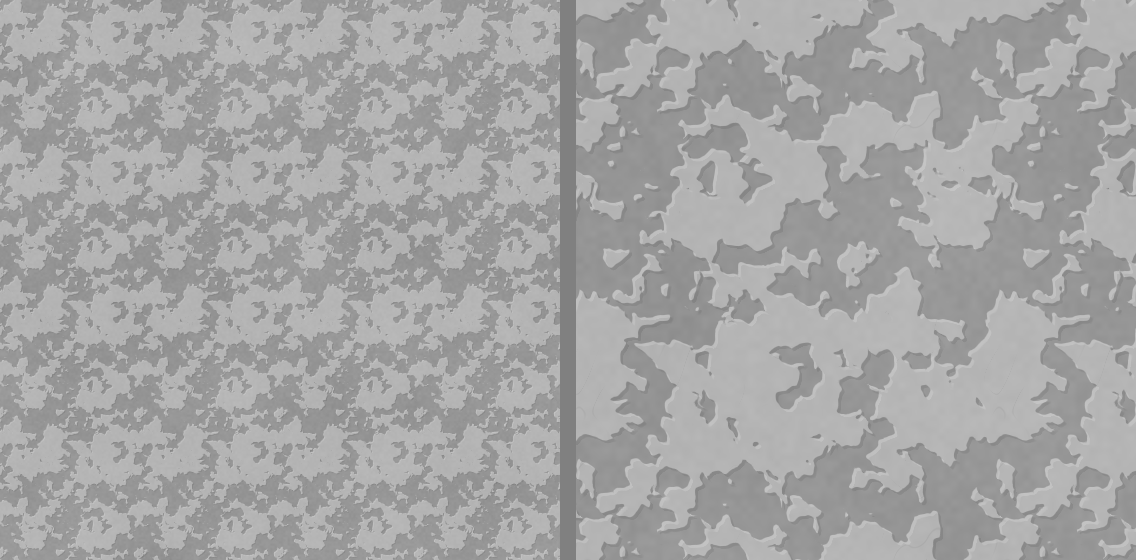
Left, the full canvas; right, a detail of the centre.
Write a WebGL 2 fragment shader that draws this texture.

```glsl
#version 300 es
precision highp float;

#define REPEATS 4.0
#define COAT_LEVEL 0.492
#define CLUSTERING 0.048
#define WARP 0.016
#define RIM_OFFSET 0.0065
#define RIM_STRENGTH 0.045
#define GRAIN 0.035
#define STAIN 0.045
#define SCRATCH 0.03

uniform vec2 u_resolution;
out vec4 outColor;

const float TAU = 6.2831853;
const vec3 PAINT = vec3(0.71);
const vec3 BARE = vec3(0.59);

float hash(ivec2 cell, int seed) {
    uint h = uint(cell.x) * 1597334677u ^ uint(cell.y) * 3812015801u ^ uint(seed) * 2654435769u;
    h = (h ^ (h >> 15)) * 2246822519u;
    h = (h ^ (h >> 13)) * 3266489917u;
    return float((h ^ (h >> 16)) & 65535u) / 65535.0;
}

// Value noise over the unit square, wrapping after "cells" cells.
float noise(vec2 p, int cells, int seed) {
    p = fract(p) * float(cells);
    ivec2 a = ivec2(floor(p)) % cells;
    ivec2 b = (a + 1) % cells;
    vec2 t = fract(p);
    t = t * t * (3.0 - 2.0 * t);
    float low = mix(hash(a, seed), hash(ivec2(b.x, a.y), seed), t.x);
    float high = mix(hash(ivec2(a.x, b.y), seed), hash(b, seed), t.x);
    return mix(low, high, t.y);
}

// Coat height inside one repeat: ragged flakes gathered in loose clusters.
float coatField(vec2 p) {
    vec2 bend = vec2(noise(p, 26, 1), noise(p, 26, 2)) - 0.5;
    bend += 0.5 * (vec2(noise(p, 58, 3), noise(p, 58, 4)) - 0.5);
    vec2 q = p + WARP * 2.0 * bend;
    float field = 0.30 * noise(q, 8, 11) + 0.34 * noise(q, 17, 12)
                + 0.25 * noise(q, 31, 13) + 0.11 * noise(q, 62, 14);
    float clusters = cos(2.0 * TAU * (p.x - 0.07)) + cos(2.0 * TAU * p.y);
    return field - CLUSTERING * clusters;
}

void main() {
    vec2 uv = gl_FragCoord.xy / u_resolution;
    vec2 p = uv * REPEATS;

    // Paint flakes with smooth edges
    float field = coatField(p);
    float soft = max(fwidth(field) * 0.6, 0.004);
    float paint = smoothstep(-soft, soft, field - COAT_LEVEL);
    vec3 color = mix(BARE, PAINT, paint);

    // Thin lit and shaded rims around the flakes
    float shifted = coatField(p + RIM_OFFSET * vec2(-1.0, 1.0));
    float behind = smoothstep(-soft, soft, shifted - COAT_LEVEL);
    color += RIM_STRENGTH * (paint - behind);

    // Faint hairlines within each repeat
    vec2 slant = vec2(p.x + p.y, p.y - 2.0 * p.x);
    float ridge = abs(noise(slant, 9, 21) - 0.5);
    float hairline = 1.0 - smoothstep(0.0, 0.018, ridge);
    hairline *= smoothstep(0.55, 0.8, noise(p, 11, 22));
    color -= SCRATCH * hairline * paint;

    // Uneven stains and grain across the canvas
    float stain = 0.6 * noise(uv, 7, 31) + 0.4 * noise(uv, 23, 32) - 0.5;
    float grain = 0.6 * noise(uv, 256, 33) + 0.4 * noise(uv, 128, 34) - 0.5;
    color += STAIN * stain * mix(1.2, 0.7, paint);
    color += GRAIN * grain * mix(1.2, 0.8, paint);

    outColor = vec4(color, 1.0);
}
```
